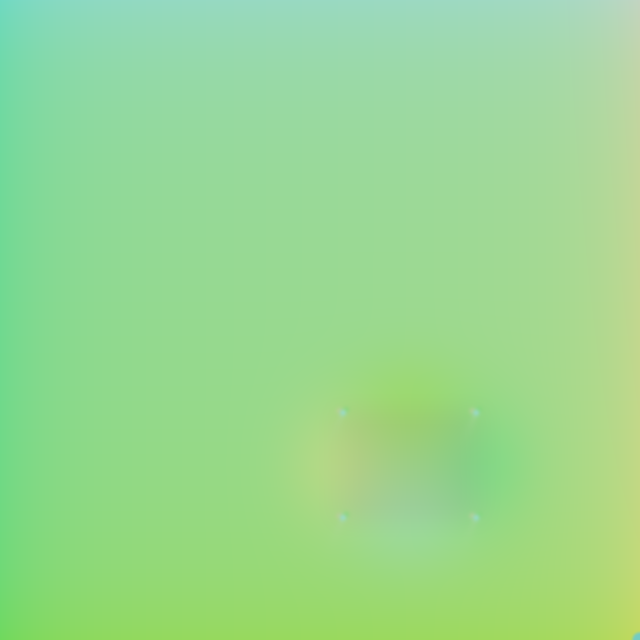
A three.js fragment shader for this background:

```glsl
// A soft green field tinted like a map of directions: red follows x, blue follows y.
// Outer walls tint the rim by exponential falloff, and a sunken box adds four glows
// on its sides and a tiny pinwheel sparkle on each corner.
varying vec2 vUv;

const float GREEN = 0.852;
const vec2 BASE_TINT = vec2(0.57, 0.505);    // red, blue at the origin
const vec2 TINT_SLOPE = vec2(0.06, 0.115);
const vec2 WALL_TINT = vec2(0.135, 0.14);
const vec2 WALL_REACH = vec2(0.085, 0.115);

const vec2 BOX_CENTER = vec2(0.640, 0.273);
const vec2 BOX_HALF = vec2(0.104, 0.082);
const float BOX_SHADE = 0.045;
const float SIDE_TINT = 0.105;
const float SIDE_LENGTH = 0.100;
const float SIDE_DEPTH = 0.078;
const float SIDE_OUTSET = 0.014;

const float SPARK_SIZE = 0.0055;
const vec3 SPARK_COLOR = vec3(0.60, 0.86, 0.80);
const vec3 SPARK_WARM = vec3(0.76, 0.80, 0.62);
const vec3 SPARK_GREEN = vec3(0.50, 0.84, 0.48);
const vec3 STREAK_COLOR = vec3(0.70, 0.84, 0.64);
const vec2 STREAK_DIR = vec2(-0.39, -0.92);
const vec3 NOTCH_COLOR = vec3(0.45, 0.80, 0.76);
const float NOTCH_SIZE = 0.013;

float bump(vec2 d, float size) {
    return exp(-dot(d, d) / (size * size));
}

// Red and blue offset from the four sides of the box, each along its inward normal
vec2 boxTint(vec2 p) {
    vec2 tint = vec2(0.0);
    for (int i = 0; i < 4; i++) {
        float s = mod(float(i), 2.0) * 2.0 - 1.0;
        vec2 normal = i < 2 ? vec2(s, 0.0) : vec2(0.0, s);
        vec2 d = p - normal * (BOX_HALF + SIDE_OUTSET);
        float across = dot(d, normal) / SIDE_DEPTH;
        float along = dot(d, vec2(-normal.y, normal.x)) / SIDE_LENGTH;
        tint -= normal * SIDE_TINT * exp(-across * across - along * along);
    }
    return tint;
}

// Teal core with a warm and a green flank, and a faint trail below
vec3 addSpark(vec3 color, vec2 d) {
    float down = dot(d, STREAK_DIR);
    float side = dot(d, vec2(-STREAK_DIR.y, STREAK_DIR.x));
    float trail = smoothstep(0.0, 0.008, down) * exp(-down / 0.02);
    trail *= exp(-pow(side / (0.004 + 0.15 * abs(down)), 2.0));
    color = mix(color, STREAK_COLOR, 0.35 * trail);
    color = mix(color, SPARK_WARM, 0.5 * bump(d - vec2(-0.006, 0.003), SPARK_SIZE));
    color = mix(color, SPARK_GREEN, 0.5 * bump(d - vec2(0.005, 0.005), SPARK_SIZE));
    return mix(color, SPARK_COLOR, 0.75 * bump(d, SPARK_SIZE));
}

void main() {
    // Base gradient and the walls of the canvas
    vec2 walls = exp(-(1.0 - vUv) / WALL_REACH) - exp(-vUv / WALL_REACH);
    vec2 tint = BASE_TINT + TINT_SLOPE * vUv + WALL_TINT * walls;

    // Sunken box
    vec2 p = vUv - BOX_CENTER;
    tint += boxTint(p);
    vec2 inside = 1.0 - smoothstep(BOX_HALF * 0.65, BOX_HALF * 1.5, abs(p));
    float rim = exp(-(1.0 - vUv.x) / 0.06) * 0.02;
    float green = GREEN - BOX_SHADE * inside.x * inside.y - rim * vUv.y;
    vec3 color = vec3(tint.x, green, tint.y);

    // Corner sparkles
    for (int i = 0; i < 4; i++) {
        vec2 corner = vec2(mod(float(i), 2.0), floor(float(i) / 2.0)) * 2.0 - 1.0;
        color = addSpark(color, p - corner * BOX_HALF);
    }

    // Small notch in the lower right corner
    float notch = length(vUv - vec2(1.0, 0.0));
    color = mix(color, NOTCH_COLOR, 1.0 - smoothstep(0.6, 1.2, notch / NOTCH_SIZE));

    gl_FragColor = vec4(color, 1.0);
}
```
